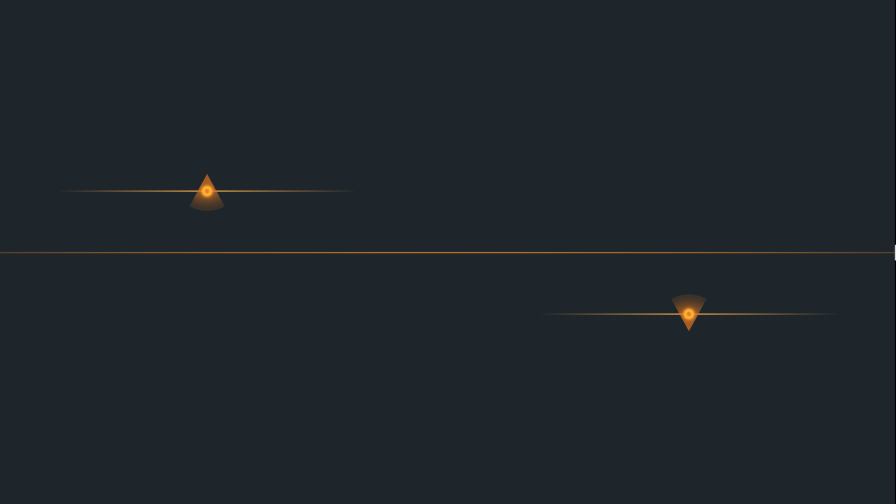
Reproduce this background procedurally as a Shadertoy shader.

```glsl
// Two glowing fan-shaped markers on thin fading lines, over a dark slate field.
// The markers mirror each other through the centre; each is a circular sector
// distance with a radial fade, topped by a soft ring. A long line divides them.

#define MARKER_POS vec2(-0.478, 0.122)
#define FAN_APEX 0.034
#define FAN_RADIUS 0.073
#define FAN_HALF_ANGLE 0.50
#define LINE_HALF_WIDTH 0.0013
#define LINE_REACH 0.297
#define CENTRE_DROP 0.0012
#define RING_RADIUS 0.0072

const vec3 SLATE  = vec3(0.122, 0.149, 0.169);
const vec3 COPPER = vec3(0.70, 0.43, 0.16);
const vec3 AMBER  = vec3(0.92, 0.64, 0.30);
const vec3 EMBER  = vec3(0.80, 0.43, 0.13);
const vec3 GOLD   = vec3(1.00, 0.73, 0.20);

// Antialiased coverage of a signed distance, one pixel wide.
float cover(float dist, float pixel) {
    return clamp(0.5 - dist / pixel, 0.0, 1.0);
}

// Signed distance to a sector whose apex is at the origin, opening downward.
float sectorDistance(vec2 p) {
    float side = abs(p.x) * cos(FAN_HALF_ANGLE) + p.y * sin(FAN_HALF_ANGLE);
    return max(side, length(p) - FAN_RADIUS);
}

vec3 drawMarker(vec3 col, vec2 q, float pixel) {
    // Thin line fading away on both sides
    float fade = max(1.0 - abs(q.x) / LINE_REACH, 0.0);
    col = mix(col, AMBER, cover(abs(q.y) - LINE_HALF_WIDTH, pixel) * fade);

    // Fan, strongest near the apex and dim at its arc
    vec2 fromApex = q - vec2(0.0, FAN_APEX);
    float strength = mix(0.76, 0.16, smoothstep(0.028, FAN_RADIUS, length(fromApex)));
    col = mix(col, EMBER, cover(sectorDistance(fromApex), pixel) * strength);

    // Halo, bright ring and darker pupil
    float r = length(q);
    col = mix(col, EMBER * 1.15, 0.85 * exp(-pow(r / 0.013, 4.0)));
    float ring = (r - RING_RADIUS) / 0.0036;
    return mix(col, GOLD, 0.95 * exp(-ring * ring));
}

void mainImage(out vec4 fragColor, in vec2 fragCoord) {
    float pixel = 1.0 / iResolution.y;
    vec2 uv = fragCoord / iResolution.xy;
    vec2 p = (fragCoord - 0.5 * iResolution.xy) * pixel;
    p.y += CENTRE_DROP;

    // Long dividing line, dimmer toward the edges
    float across = abs(2.0 * uv.x - 1.0);
    float divider = cover(abs(p.y) - LINE_HALF_WIDTH, pixel);
    vec3 col = mix(SLATE, COPPER, divider * mix(1.0, 0.35, across * across));

    // The marker and its half-turn twin
    for (int i = 0; i < 2; i++) {
        float turn = 1.0 - 2.0 * float(i);
        col = drawMarker(col, turn * p - MARKER_POS, pixel);
    }

    // Dark sliver on the right edge with a short pale tab
    float aspect = iResolution.x * pixel;
    float sliver = cover(0.5 * aspect - 0.0023 - p.x, pixel);
    float tab = cover(abs(p.y) - 0.0155, pixel);
    col = mix(col, mix(vec3(0.0), vec3(0.85), tab), sliver);

    fragColor = vec4(col, 1.0);
}
```
